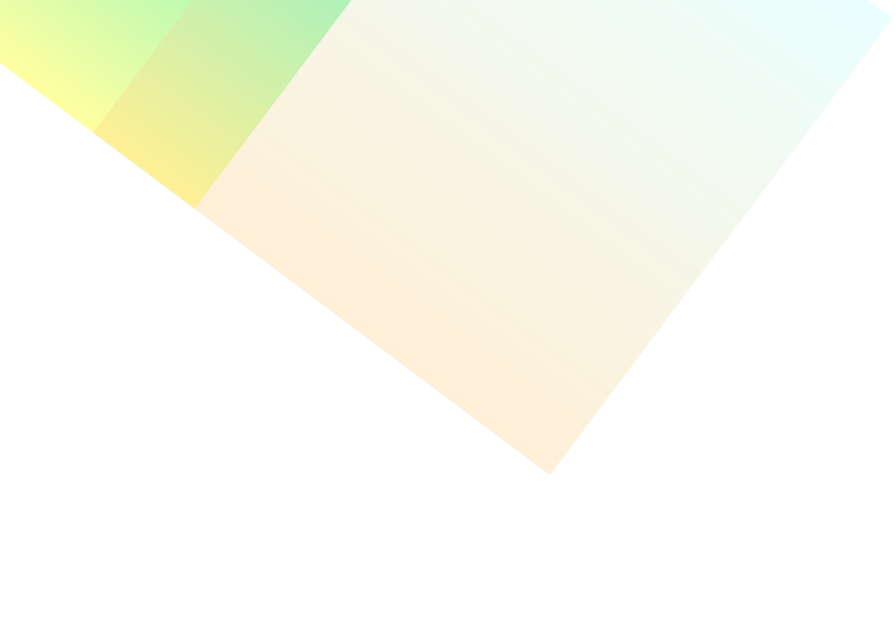
Give the GLSL for this background, as a WebGL 2 fragment shader.

```glsl
#version 300 es
precision highp float;
// Two large tilted squares, overlapping along one side, on a white ground.
// Each is a box distance in a shared rotated frame, filled with a linear
// gradient; the pale square is a translucent layer over the green one.

uniform vec2 u_resolution;
out vec4 fragColor;

const float SIDE = 0.898; // side of each square, in canvas heights

// Antialiased coverage of a square whose lowest corner is at the given point.
float squareMask(vec2 p, vec2 corner, float pixel) {
    vec2 d = abs(p - corner - 0.5 * SIDE) - 0.5 * SIDE;
    float dist = length(max(d, 0.0)) + min(max(d.x, d.y), 0.0);
    return 1.0 - smoothstep(-0.6 * pixel, 0.6 * pixel, dist);
}

void main() {
    float pixel = 1.0 / u_resolution.y;
    vec2 p = gl_FragCoord.xy * pixel;

    // Rotated frame: x runs up-left along the lower edges, y runs up-right.
    vec2 fromTip = p - vec2(0.8645, 0.2527);
    vec2 q = vec2(dot(fromTip, vec2(-0.8, 0.6)), dot(fromTip, vec2(0.6, 0.8)));
    float rise = clamp(q.y / SIDE, 0.0, 1.0);

    // Opaque square, yellow to green.
    vec3 color = vec3(1.0);
    vec3 lime = mix(vec3(1.0, 1.0, 0.63), vec3(0.12, 0.93, 0.86), rise);
    color = mix(color, lime, squareMask(q, vec2(0.698, 0.0), pixel));

    // Translucent square, orange to pale cyan.
    vec3 peach = mix(vec3(1.0, 0.8, 0.47), vec3(0.73, 1.0, 1.0), rise);
    color = mix(color, peach, 0.3 * squareMask(q, vec2(0.0), pixel));

    fragColor = vec4(color, 1.0);
}
```
